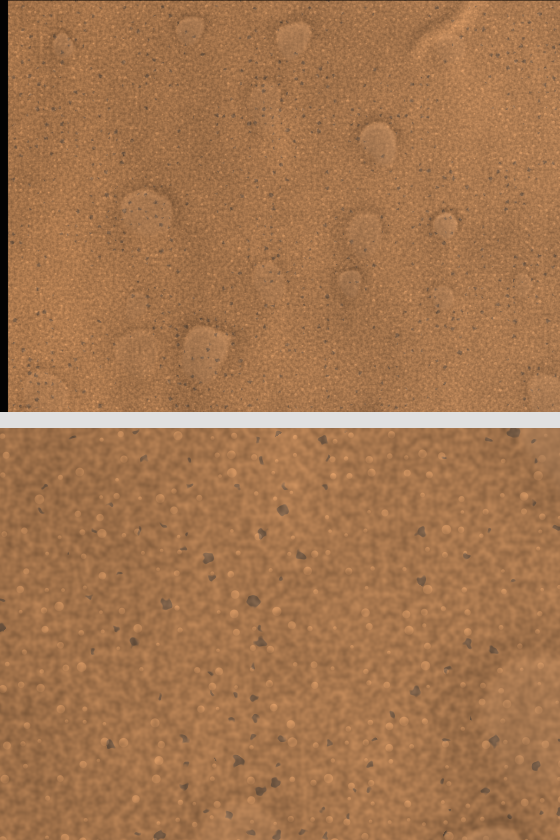
Top, the full canvas; bottom, a detail of the centre.
Write a Shadertoy shader that draws this texture.

```glsl
#define SAND vec3(0.655, 0.459, 0.294)
#define KNOB_SPACING 0.2
#define KNOB_SHARE 0.62
#define KNOB_RADIUS vec2(0.024, 0.056)
#define GRAIN_FREQUENCY 125.0
#define GRAIN_CONTRAST 0.19
#define PEBBLE_SPACING 0.0155
#define SPECK_SPACING 0.019
#define DRIFT_CONTRAST 0.11
#define BORDER vec2(0.0143, 0.0018)

vec2 hash2(vec2 p) {
    vec3 q = fract(p.xyx * vec3(0.1031, 0.1030, 0.0973));
    q += dot(q, q.yzx + 33.33);
    return fract((q.xx + q.yz) * q.zy);
}

float cornerSlope(vec2 cell, vec2 offset) {
    float angle = 6.2832 * hash2(cell).x;
    return dot(vec2(cos(angle), sin(angle)), offset);
}

float gradientNoise(vec2 p) {
    vec2 i = floor(p), f = p - i, e = vec2(1.0, 0.0);
    vec2 u = f * f * f * (f * (f * 6.0 - 15.0) + 10.0);
    return mix(mix(cornerSlope(i, f), cornerSlope(i + e, f - e), u.x),
               mix(cornerSlope(i + e.yx, f - e.yx), cornerSlope(i + 1.0, f - 1.0), u.x), u.y);
}

vec2 noise2(vec2 p) {
    return vec2(gradientNoise(p), gradientNoise(p + 37.4));
}

// One jittered round dot per cell; x = coverage, y = height across the dot
vec2 scatter(vec2 p, float spacing, float share, float pixel) {
    vec2 g = p / spacing, id = floor(g);
    vec2 place = hash2(id), kind = hash2(id + 91.0);
    vec2 q = g - id - mix(vec2(0.28), vec2(0.72), place);
    float radius = mix(0.09, 0.25, kind.y * kind.y);
    float soft = 0.7 * pixel / spacing;
    float dotMask = 1.0 - smoothstep(radius - soft, radius + soft, length(q));
    return vec2(dotMask * step(kind.x, share), q.y / radius);
}

// Rounded knobs that melt downward into tails; x = tone, y = coverage, z = hollow
vec3 knobs(vec2 p) {
    vec3 sum = vec3(0.0);
    vec2 cell = floor(p / KNOB_SPACING);
    for (int j = -1; j <= 1; j++)
    for (int i = -1; i <= 1; i++) {
        vec2 id = cell + vec2(i, j);
        vec2 place = hash2(id + 13.0), kind = hash2(id + 57.0);
        if (kind.x > KNOB_SHARE) continue;
        float firm = mix(0.35, 1.0, hash2(id + 83.0).x);
        vec2 q = (p - (id + 0.2 + 0.6 * place) * KNOB_SPACING)
               / mix(KNOB_RADIUS.x, KNOB_RADIUS.y, kind.y);
        float d = length(q * vec2(1.0, q.y < 0.0 ? 0.72 : 1.0));
        float upper = smoothstep(-1.3, 0.7, q.y);
        float body = 1.0 - smoothstep(0.8, 1.08, d);
        float rim = exp(-pow((d - 0.84) / 0.16, 2.0)) * upper;
        float hollow = smoothstep(0.95, 1.12, d) * (1.0 - smoothstep(1.0, 1.85, d));
        hollow *= mix(0.3, 1.0, upper) * firm;
        float tail = exp(-q.x * q.x) * smoothstep(0.2, -0.9, q.y) * smoothstep(-4.0, -0.9, q.y);
        sum.x += firm * (body * (0.045 + 0.035 * q.y + 0.02 * q.x) + 0.10 * rim)
               - 0.15 * hollow + tail * (0.015 + 0.075 * q.x);
        sum.y = max(sum.y, body * firm);
        sum.z = max(sum.z, hollow);
    }
    return sum;
}

// Slanting crest with a shaded outer flank
float crest(vec2 p) {
    vec2 foot = vec2(1.02, 0.86), along = normalize(vec2(0.13, 0.14));
    vec2 q = p - foot;
    float side = dot(q, vec2(-along.y, along.x));
    float extent = smoothstep(-0.05, 0.03, dot(q, along));
    float lit = exp(-pow(side / 0.017, 2.0));
    float shade = exp(-pow((side - 0.031) / 0.015, 2.0));
    return extent * (0.14 * lit - 0.13 * shade);
}

void mainImage(out vec4 fragColor, in vec2 fragCoord) {
    float pixel = 1.0 / iResolution.y;
    vec2 p = fragCoord * pixel;
    float width = iResolution.x * pixel;

    // Wind-shaped relief
    vec2 bent = p + 0.035 * noise2(p * 6.0) + 0.011 * noise2(p * 19.0);
    vec3 knob = knobs(bent);
    float drift = gradientNoise(p * vec2(3.2, 2.0) + 4.0)
                + 0.55 * gradientNoise(bent * vec2(11.0, 6.0))
                + 0.35 * gradientNoise(bent * 24.0);
    float tone = DRIFT_CONTRAST * drift + knob.x + crest(bent);
    tone += 0.05 * (p.x / width - 0.5);

    // Fine grains, smoother on the knobs
    float grain = gradientNoise(p * GRAIN_FREQUENCY)
                + 0.6 * gradientNoise(p * GRAIN_FREQUENCY * 1.9 + 11.0);
    tone += GRAIN_CONTRAST * grain * (1.0 - 0.5 * knob.y);

    // Pale pebbles and clustered dark specks
    vec2 pebble = scatter(p, PEBBLE_SPACING, 0.5, pixel);
    tone += pebble.x * (0.15 + 0.07 * pebble.y) * (1.0 - 0.6 * knob.y);
    float cluster = 0.24 + 0.5 * gradientNoise(p * 5.0 + 20.0) + 0.35 * knob.z;
    vec2 ragged = p + 0.004 * noise2(p * 170.0);
    float speck = scatter(ragged + 3.7, SPECK_SPACING, cluster, pixel * 1.6).x;
    tone -= 0.24 * speck;

    // Warm sand, greyer on knobs and specks
    vec3 color = SAND * (1.0 + tone);
    float grey = 0.07 * knob.y + 0.25 * speck + 0.05 * p.x / width;
    color = mix(color, vec3(dot(color, vec3(0.35, 0.5, 0.15))), grey);

    // Dark frame edges
    vec2 inset = vec2(p.x - BORDER.x * width, 1.0 - BORDER.y - p.y);
    vec2 inside = smoothstep(vec2(-0.7 * pixel), vec2(0.7 * pixel), inset);
    color = mix(vec3(0.01), color, inside.x * mix(0.3, 1.0, inside.y));
    fragColor = vec4(clamp(color, 0.0, 1.0), 1.0);
}
```
